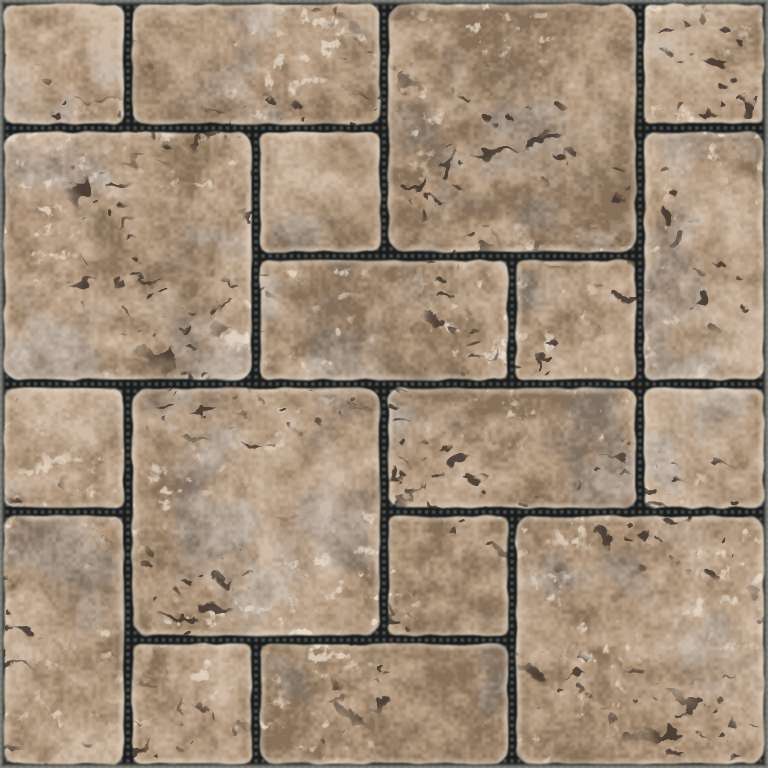
Reproduce this pattern procedurally as a Shadertoy shader.

```glsl
// Tumbled travertine paving: squares and oblongs on a six by six grid with dark mesh-backed joints.
#define CELLS 6.0
#define JOINT 0.034
#define SOFTNESS 0.014
#define MESH_PER_CELL 18.0
#define PIT_AMOUNT 0.85
#define CHIP_AMOUNT 0.8
#define DEEP vec3(0.53, 0.44, 0.35)
#define MID vec3(0.70, 0.60, 0.50)
#define LIGHT vec3(0.81, 0.73, 0.65)
#define CHIP vec3(0.90, 0.85, 0.79)
#define PIT vec3(0.24, 0.20, 0.17)
#define GROUT vec3(0.10, 0.11, 0.11)

float hash(vec2 p) {
    return fract(sin(dot(p, vec2(127.1, 311.7))) * 43758.5453);
}

float noise(vec2 p) {
    vec2 i = floor(p), f = fract(p);
    f = f * f * (3.0 - 2.0 * f);
    float low = mix(hash(i), hash(i + vec2(1, 0)), f.x);
    float high = mix(hash(i + vec2(0, 1)), hash(i + vec2(1, 1)), f.x);
    return mix(low, high, f.y);
}

float fbm(vec2 p) {
    float sum = 0.0, amp = 0.533;
    for (int i = 0; i < 4; i++) {
        sum += amp * noise(p);
        p = mat2(1.6, 1.2, -1.2, 1.6) * p + 3.7;
        amp *= 0.5;
    }
    return sum;
}

float roundBox(vec2 p, vec2 halfSize, float r) {
    vec2 q = abs(p) - halfSize + r;
    return length(max(q, 0.0)) + min(max(q.x, q.y), 0.0) - r;
}

// Corner and size of the tile holding p; cells outside the large tiles hold unit squares.
vec4 findTile(vec2 p) {
    const vec4 large[5] = vec4[5](
        vec4(1, 0, 2, 1), vec4(3, 0, 2, 2), vec4(0, 1, 2, 2),
        vec4(2, 2, 2, 1), vec4(5, 1, 1, 2));
    vec4 tile = vec4(floor(p), 1, 1);
    for (int i = 0; i < 5; i++) {
        vec2 inside = step(large[i].xy, p) * step(p, large[i].xy + large[i].zw);
        if (inside.x * inside.y > 0.5) tile = large[i];
    }
    return tile;
}

vec3 stone(vec2 s, float tone, float d) {
    // Broad clouds, mottling and fine grain
    float cloud = fbm(s * 1.2);
    float mottle = fbm(s * 6.5 + 2.0 * cloud);
    float grain = noise(s * 32.0);
    float v = 0.55 + tone + 1.1 * (cloud - 0.5) + 1.15 * (mottle - 0.5) + 0.35 * (grain - 0.5);
    vec3 col = mix(DEEP, MID, clamp(2.0 * v, 0.0, 1.0));
    col = mix(col, LIGHT, clamp(2.0 * v - 1.0, 0.0, 1.0));
    // Greyish weathering
    float grey = smoothstep(0.52, 0.75, fbm(s * 1.9 + 31.0));
    col = mix(col, vec3(dot(col, vec3(0.333))), 0.4 * grey);
    // Pale mineral flecks and worn edges
    float patches = smoothstep(0.42, 0.65, fbm(s * 1.6 + 12.0));
    float flecks = smoothstep(0.62, 0.78, fbm(s * 11.0 + 5.0)) * patches;
    float rim = smoothstep(-0.06, -0.01, d) * (0.25 + 0.5 * noise(s * 7.0 + 9.0));
    col = mix(col, CHIP, clamp(CHIP_AMOUNT * (flecks + rim), 0.0, 1.0));
    // Clustered pits
    float cluster = smoothstep(0.48, 0.66, fbm(s * 1.5 + 47.0));
    float holes = smoothstep(0.76, 0.88, noise(s * vec2(12.0, 15.0) + 3.0 * mottle));
    return mix(col, PIT, PIT_AMOUNT * holes * cluster);
}

void mainImage(out vec4 fragColor, in vec2 fragCoord) {
    vec2 p = CELLS * fragCoord / iResolution.xy;
    p.y = CELLS - p.y;

    // The lower half mirrors the upper half
    float lower = step(0.5 * CELLS, p.y);
    vec2 q = mix(p, vec2(CELLS - p.x, p.y - 0.5 * CELLS), lower);
    vec4 tile = findTile(q);
    vec2 id = tile.xy + vec2(11.0, 23.0) * lower + 2.0;
    float seed = hash(id);

    // Worn outline, with rounder corners on larger tiles
    float area = tile.z * tile.w;
    float radius = 0.035 + 0.018 * area + 0.03 * seed;
    float d = roundBox(q - tile.xy - 0.5 * tile.zw, 0.5 * tile.zw - JOINT, radius);
    d += 0.022 * (noise(p * 9.0 + 20.0 * seed) - 0.5);

    // Long tiles run darker
    float tone = 0.4 * (hash(id + 5.3) - 0.5);
    tone += tile.z > tile.w ? -0.2 : 0.05;
    vec3 col = stone(p + 40.0 * vec2(seed, hash(id + 1.7)), tone, d);

    // Mesh in the joints, paler along the outer border
    vec2 weave = 0.5 + 0.5 * cos(6.28318 * MESH_PER_CELL * p);
    vec3 joint = GROUT + 0.2 * weave.x * weave.y;
    vec2 border = min(p, CELLS - p);
    float outer = 1.0 - smoothstep(0.0, 0.05, min(border.x, border.y));
    joint = mix(joint, vec3(0.58, 0.58, 0.55), 0.8 * outer);

    float edge = max(SOFTNESS, CELLS / iResolution.y);
    col = mix(col, joint, smoothstep(-edge, edge, d));
    fragColor = vec4(col, 1.0);
}
```
